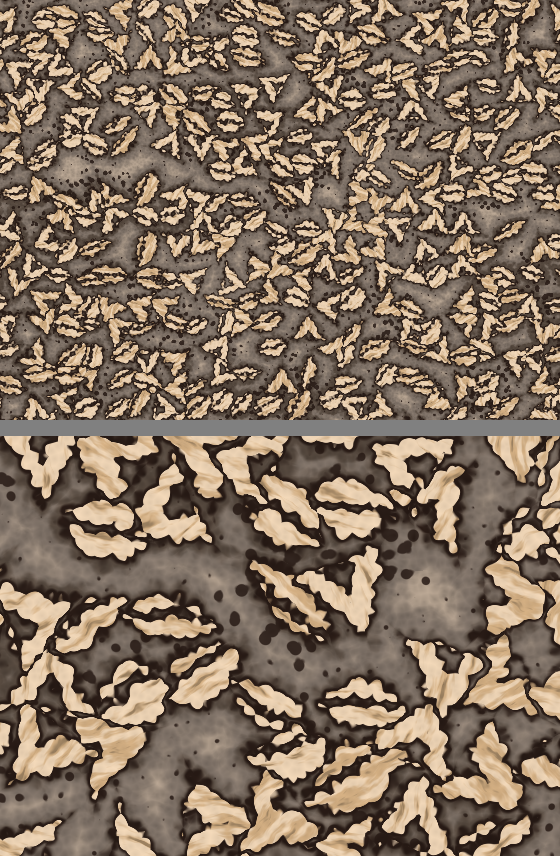
Top, the full canvas; bottom, a detail of the centre.
Give the GLSL for this texture, as a Shadertoy shader.

```glsl
#define CELLS 16.0
#define JITTER 0.66
#define COVERAGE 0.93
#define SEAM 0.07
#define RAGGED 0.15
#define INK vec3(0.15, 0.10, 0.08)
#define UMBER vec3(0.33, 0.28, 0.24)
#define STONE vec3(0.49, 0.44, 0.40)
#define SAND vec3(0.68, 0.61, 0.54)
#define CREAM vec3(0.92, 0.82, 0.70)
#define HONEY vec3(0.81, 0.67, 0.50)

vec2 hash2(vec2 p) {
    p = vec2(dot(p, vec2(127.1, 311.7)), dot(p, vec2(269.5, 183.3)));
    return fract(sin(p) * 43758.55);
}

// Distance to the nearest scattered point
float cellNoise(vec2 p) {
    vec2 base = floor(p);
    float nearest = 4.0;
    for (int y = -1; y <= 1; y++)
    for (int x = -1; x <= 1; x++) {
        vec2 c = base + vec2(x, y);
        vec2 r = c + hash2(c) - p;
        nearest = min(nearest, dot(r, r));
    }
    return sqrt(nearest);
}

float layeredSines(vec2 p) {
    float sum = 0.0, amp = 0.5;
    for (int i = 0; i < 4; i++) {
        sum += amp * sin(p.x + 1.3 * sin(p.y)) * cos(p.y + 0.7 * sin(p.x));
        p = mat2(1.5, 1.1, -1.1, 1.5) * p + 2.7;
        amp *= 0.55;
    }
    return sum;
}

// Lens cut lengthwise by an off-centre slot
float splitLens(vec2 p, float halfLength, float halfHeight, float slot) {
    float r = (halfLength * halfLength + halfHeight * halfHeight) / (2.0 * halfHeight);
    vec2 c = vec2(0.0, r - halfHeight);
    float lens = max(length(p - c), length(p + c)) - r;
    return max(lens, 0.065 - abs(p.y - slot - 0.08 * p.x));
}

float wedge(vec2 p, float size) {
    return max(0.55 * p.x + 0.83 * abs(p.y) - size, -p.x - size);
}

// Arrowhead with a notch in its back
float chevron(vec2 p, float notch) {
    return max(wedge(p, 0.31), -wedge(p + vec2(notch, 0.04), 0.16));
}

// x: distance to the nearest flake, yz: position inside it, w: its tint
vec4 flakes(vec2 p) {
    vec2 base = floor(p), local = vec2(0.0);
    float first = 2.0, second = 2.0, tint = 0.0;
    for (int y = -1; y <= 1; y++)
    for (int x = -1; x <= 1; x++) {
        vec2 id = base + vec2(x, y);
        vec2 kind = hash2(id + 17.3), vary = hash2(id + 41.9);
        vec2 centre = id + 0.5 + JITTER * (hash2(id) - 0.5);
        float present = COVERAGE + 0.5 * min(0.0, layeredSines(id * 0.35) + 0.1);
        if (hash2(id + 73.1).x > present) continue;

        float angle = 0.7 * layeredSines(id * 0.17) + 1.7 * (vary.x - 0.4);
        bool isLens = kind.x < 0.5;
        if (!isLens) angle += floor(kind.y * 6.0) * 1.0472;
        float c = cos(angle), s = sin(angle);
        vec2 q = mat2(c, -s, s, c) * (p - centre);
        float d = isLens
            ? splitLens(q, mix(0.46, 0.70, vary.y), mix(0.20, 0.38, kind.y), 0.24 * (vary.x - 0.3))
            : chevron(q, mix(0.12, 0.30, vary.y));

        if (d < first) {
            second = first;
            first = d;
            local = q;
            tint = vary.y;
        } else second = min(second, d);
    }
    // Dark seams part most touching flakes
    return vec4(max(first, SEAM - (second - first)), local, tint);
}

void mainImage(out vec4 fragColor, in vec2 fragCoord) {
    vec2 p = CELLS * fragCoord / iResolution.y;
    float blur = 0.8 * CELLS / iResolution.y;

    // Ragged flake outlines
    vec2 bend = vec2(layeredSines(p * 3.1), layeredSines(p.yx * 3.1 + 5.0));
    vec4 flake = flakes(p + 0.09 * bend);
    float chips = cellNoise(p * 5.5);
    float d = flake.x + RAGGED * (chips - 0.47);
    float grain = cellNoise(p * 9.0 + 30.0) - 0.47;

    // Ground brightens away from the flakes
    float tone = layeredSines(p * 0.28 + 1.0);
    float fibres = layeredSines(p * vec2(5.0, 9.0) + bend * 2.0);
    float open = d + 0.13 * tone + 0.05 * fibres;
    vec3 ground = mix(INK, UMBER, smoothstep(0.03, 0.11, d));
    ground = mix(ground, STONE, smoothstep(0.08, 0.24, open));
    ground = mix(ground, SAND, smoothstep(0.24, 0.60, open));
    ground *= 1.0 + 0.16 * grain + 0.07 * fibres;

    // Clumps of dark specks
    float clump = smoothstep(-0.1, 0.5, layeredSines(p * 0.8 + 9.0));
    float speck = cellNoise(p * 3.2 + 11.0) + 0.25 * (chips - 0.47) - 0.27 * clump;
    ground = mix(ground, INK, 0.85 * (1.0 - smoothstep(-0.03, 0.06, speck)));

    // Streaked flake faces
    float streak = layeredSines(flake.yz * vec2(4.0, 17.0) + flake.w * 40.0);
    vec3 face = mix(CREAM, HONEY, smoothstep(-0.15, 0.45, streak + 0.5 * (flake.w - 0.5)));
    face *= 1.0 - 0.25 * smoothstep(0.35, 0.7, streak) + 0.08 * grain;

    vec3 color = mix(face, ground, smoothstep(-blur, blur, d));
    fragColor = vec4(clamp(color, 0.0, 1.0), 1.0);
}
```
